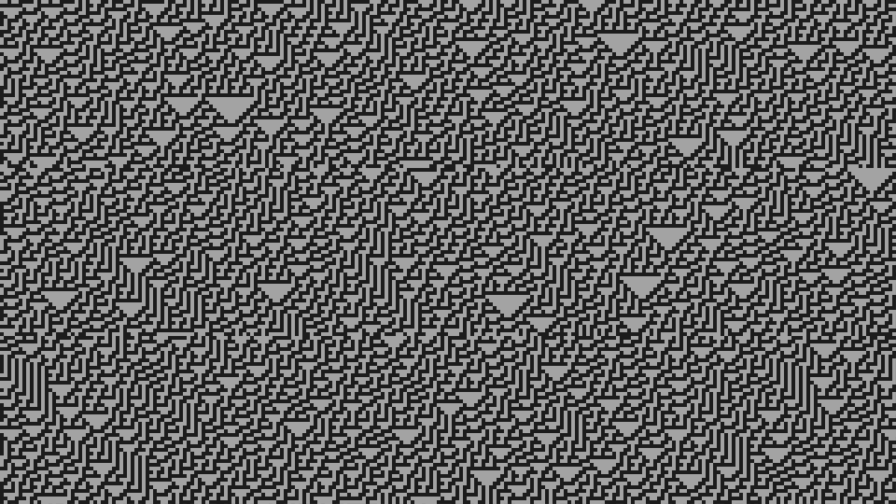
Write a WebGL 1 fragment shader that draws this pattern.

```glsl
precision highp float;
// Rule 30 cellular automaton: grey cells evolving downwards from random rows.

#define ROWS 135.0          // cells along the canvas height
#define BAND 45.0           // generations grown from one random row
#define BAND_STEPS 45       // BAND as a loop bound
#define PACKS 24            // groups of four cells in the widest light cone
#define SEED 137.0          // selects the random rows
#define SOFTNESS 1.1        // filter width in output samples
#define DARK vec3(0.11)
#define LIGHT vec3(0.64)

uniform vec2 u_resolution;

// Four neighbouring random cells, each 0 or 1.
vec4 randomCells(float firstCell, float band) {
  vec4 n = firstCell + vec4(0.0, 1.0, 2.0, 3.0) + SEED + 701.0 * band;
  return step(0.5, fract(sin(n * 91.3458) * 43758.55));
}

// Rule 30: left XOR (centre OR right).
vec4 rule30(vec4 left, vec4 centre, vec4 right) {
  return abs(left - max(centre, right));
}

void main() {
  // Position in cells, with rows counted from the top
  float cellsPerSample = ROWS / u_resolution.y;
  vec2 position = vec2(gl_FragCoord.x, u_resolution.y - gl_FragCoord.y) * cellsPerSample;

  // The filter box covers at most two by two cells
  float box = min(SOFTNESS * cellsPerSample, 1.0);
  vec2 corner = max(position - 0.5 * box, 0.0);
  vec2 cell = floor(corner);
  vec2 nextShare = clamp((corner - cell + box - 1.0) / box, 0.0, 1.0);

  float band = floor((cell.y + 0.5) / BAND);
  float age = cell.y - band * BAND;

  // Random ancestors of the covered cells
  vec4 cells[PACKS];
  float firstCell = cell.x - age - 1.0;
  for (int i = 0; i < PACKS; i++) {
    cells[i] = randomCells(firstCell + 4.0 * float(i), band);
  }

  // Evolve in place: each step moves the frame one cell right and trims the cone
  vec2 upper = cells[0].yz;
  for (int t = 0; t < BAND_STEPS; t++) {
    float remaining = age - float(t);
    if (remaining < -0.5) break;
    upper = cells[0].yz;
    for (int i = 0; i < PACKS - 1; i++) {
      if (4.0 * float(i) >= 4.0 + 2.0 * remaining) break;
      vec4 here = cells[i];
      vec4 after = cells[i + 1];
      cells[i] = rule30(here, vec4(here.yzw, after.x), vec4(here.zw, after.xy));
    }
  }
  vec2 lower = cells[0].xy;

  // The last generation of a band borders the next random row
  if (age > BAND - 1.5) lower = randomCells(cell.x - 1.0, band + 1.0).yz;

  // Area-weighted cell states
  vec2 column = mix(upper, lower, nextShare.y);
  float ink = mix(column.x, column.y, nextShare.x);
  gl_FragColor = vec4(mix(LIGHT, DARK, ink), 1.0);
}
```
